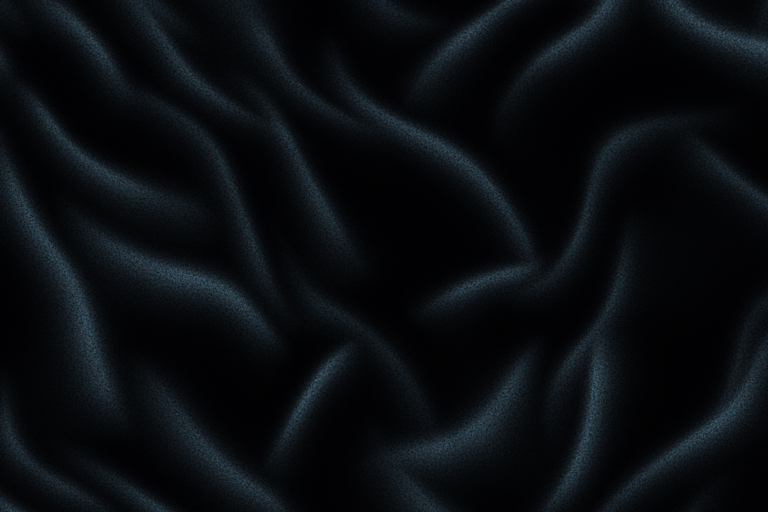
Reproduce this texture procedurally as a Shadertoy shader.

```glsl
// Black velvet with soft teal-grey light along its crossing folds.

vec2 hash2(vec2 p) {
    vec3 q = fract(p.xyx * vec3(0.1031, 0.1030, 0.0973));
    q += dot(q, q.yzx + 33.33);
    return fract((q.xx + q.yz) * q.zy);
}

// Dot product of a random unit gradient with the offset from its corner
float cornerSlope(vec2 cell, vec2 offset) {
    float angle = 6.2832 * hash2(cell).x;
    return dot(vec2(cos(angle), sin(angle)), offset);
}

float gradientNoise(vec2 p) {
    vec2 i = floor(p), f = p - i;
    vec2 u = f * f * f * (f * (f * 6.0 - 15.0) + 10.0);
    vec2 e = vec2(1.0, 0.0);
    return mix(mix(cornerSlope(i, f), cornerSlope(i + e, f - e), u.x),
               mix(cornerSlope(i + e.yx, f - e.yx), cornerSlope(i + 1.0, f - 1.0), u.x), u.y);
}

// Crest light in x, shade on its steep upper side in y
vec2 fold(vec2 p, vec2 cell, float cellSize) {
    vec2 place = hash2(cell + 71.0);
    vec2 shape = hash2(cell + 137.0);
    vec2 kind = hash2(cell + 211.0);
    vec2 centre = (cell + 0.22 + 0.56 * place) * cellSize;

    // Falling folds on the left, rising ones on the right, a few across
    float angle = mix(-0.82, 0.95, smoothstep(0.9, 1.15, centre.x));
    float halfLength = mix(0.24, 0.42, shape.x);
    if (kind.x < 0.22) {
        angle = angle < 0.0 ? 0.6 : -0.6;
        halfLength *= 0.65;
    }
    angle += 0.5 * (shape.y - 0.5);

    vec2 axis = vec2(cos(angle), sin(angle));
    vec2 q = p - centre;
    q = vec2(dot(q, axis), dot(q, vec2(-axis.y, axis.x)));
    q.y += 0.022 * sin(q.x * 12.0 + 6.2832 * kind.y);

    float along = abs(q.x) / halfLength;
    float taper = 1.0 - smoothstep(0.2, 1.0, along);
    float width = mix(0.022, 0.011, smoothstep(-0.008, 0.008, q.y));
    float across = q.y / (width * (1.0 + 0.8 * along * along));
    float crest = exp(0.5 - sqrt(across * across + 0.25));
    float shade = smoothstep(0.0, 0.03, q.y) * exp(-max(q.y, 0.0) / 0.06);
    return taper * vec2(crest * mix(0.4, 1.0, place.y), 0.8 * shade);
}

void mainImage(out vec4 fragColor, in vec2 fragCoord) {
    vec2 uv = fragCoord / iResolution.y;

    // Bend the cloth so that the folds curve
    vec2 cloth = uv + 0.1 * vec2(gradientNoise(uv * 2.6 + 4.3),
                                 gradientNoise(uv * 2.6 + 19.7));

    // Lay the folds over one another
    const float cellSize = 0.26;
    vec2 home = floor(cloth / cellSize);
    float light = 0.0;
    for (int y = -2; y <= 2; y++) {
        for (int x = -2; x <= 2; x++) {
            vec2 f = fold(cloth, home + vec2(x, y), cellSize);
            float under = light * (1.0 - f.y);
            light = pow(under * under * under + f.x * f.x * f.x + 1e-9, 1.0 / 3.0);
        }
    }

    // Faint sheen between folds and uneven pile along them
    float sheen = smoothstep(0.0, 0.5, gradientNoise(cloth * 3.1 + 8.0));
    light *= 1.0 + 0.35 * gradientNoise(cloth * 9.0 + 2.0);
    float value = 0.004 + 0.012 * sheen + 0.24 * light;

    // Fine velvet nap
    vec2 nap = mat2(0.8, 0.6, -0.6, 0.8) * uv;
    float grain = gradientNoise(nap * 287.0) + 0.6 * gradientNoise(nap.yx * 183.0 + 31.0);
    value *= 1.0 + 0.65 * grain;

    vec3 colour = value * vec3(0.70, 1.0, 1.16) + vec3(0.002, 0.0, 0.005);
    fragColor = vec4(clamp(colour, 0.0, 1.0), 1.0);
}
```
